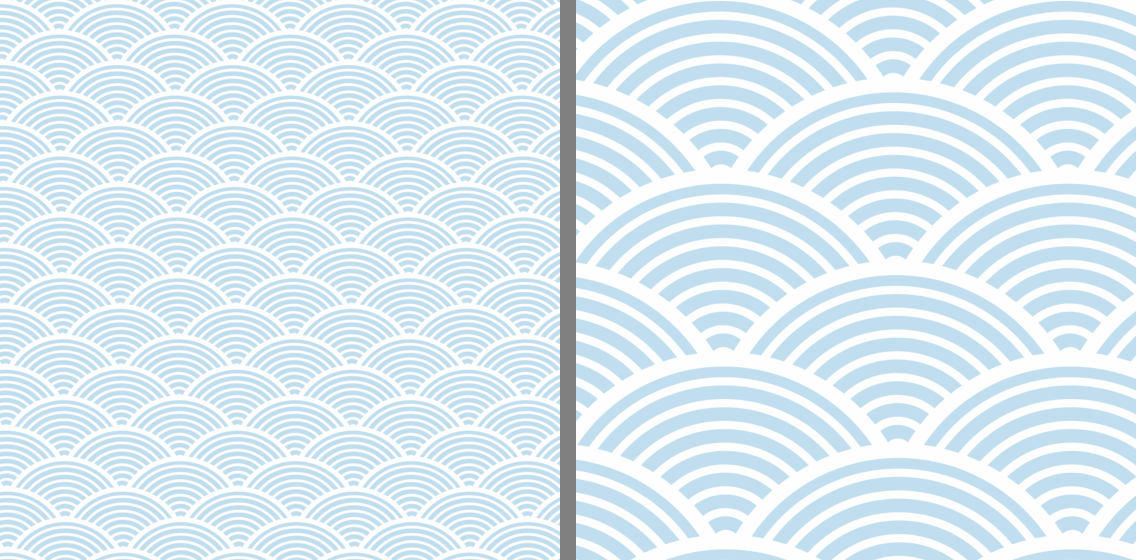
Left, the full canvas; right, a detail of the centre.
Give the GLSL for this pattern, as a WebGL 2 fragment shader.

```glsl
#version 300 es
precision highp float;
// Overlapping wave scales: staggered rows of discs, each filled with concentric
// pale blue rings inside a wide white rim that trims the outermost ring.
// Rows are painted back to front, so every lower row covers the one above it.

uniform vec2 u_resolution;
out vec4 fragColor;

const float RADIUS = 0.5556;     // disc radius, in scale widths
const float ROW_STEP = 0.2636;   // vertical distance between rows
const float RING_PITCH = 0.0629; // distance from ring to ring

// Blue coverage of the rings at a given depth below the disc rim.
float ringCoverage(float depth, float blur) {
    float offset = mod(depth - 0.0537 + 0.5 * RING_PITCH, RING_PITCH) - 0.5 * RING_PITCH;
    float ring = 1.0 - smoothstep(-blur, blur, abs(offset) - 0.0196);
    float insideRim = smoothstep(-blur, blur, depth - 0.0425);
    return min(ring, insideRim);
}

void main() {
    // One unit is one scale width; the origin sits on the peak of a scale.
    float scalesAcross = 4.845;
    vec2 p = gl_FragCoord.xy / u_resolution.y * scalesAcross - vec2(2.537, 2.479);
    p.x += 0.0125 * p.y; // slight lean of the columns
    float blur = 0.87 * scalesAcross / u_resolution.y;

    vec3 white = vec3(0.995, 0.997, 0.997);
    vec3 paleBlue = vec3(0.757, 0.869, 0.932);
    vec3 color = white;

    // Paint the rows that can reach this point, highest first.
    float nearestRow = ceil(p.y / ROW_STEP);
    for (int i = 2; i >= -1; i--) {
        float row = nearestRow + float(i);
        float stagger = 0.5 * mod(row, 2.0);
        vec2 fromCenter = vec2(fract(p.x - stagger + 0.5) - 0.5,
                               p.y - row * ROW_STEP + RADIUS);
        float depth = RADIUS - length(fromCenter);
        vec3 scaleColor = mix(white, paleBlue, ringCoverage(depth, blur));
        color = mix(color, scaleColor, smoothstep(-blur, blur, depth));
    }

    fragColor = vec4(color, 1.0);
}
```
